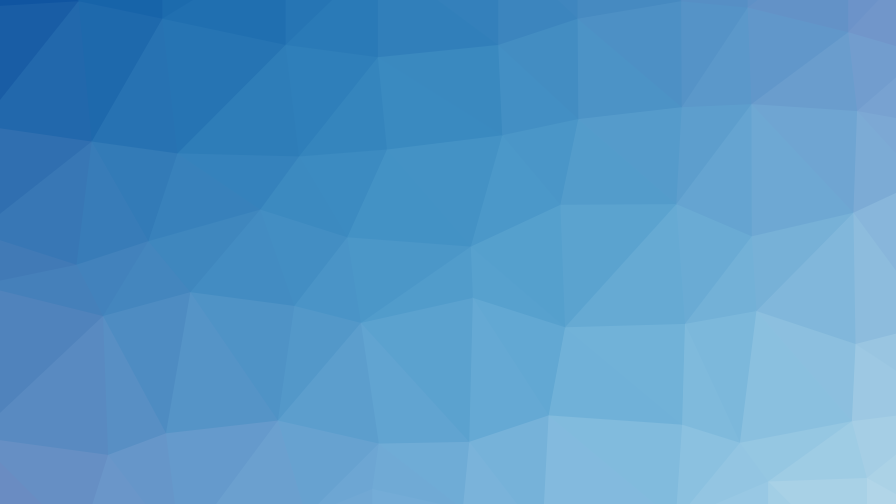
A Shadertoy shader for this background:

```glsl
// Low-poly mesh of flat blue facets, from deep blue (top left) to pale sky (bottom right).

#define CELLS vec2(9.366, 4.966)  // lattice cells across the canvas
#define FIRST_ROW 0.264           // depth of the first vertex row, in cells
#define PAIRING 0.085             // pulls neighbouring columns together in pairs
#define EDGE_SOFTNESS 1.0         // facet edge width, in pixels

const float TAU = 6.2831853;

// Waves that bend each vertex row: mean, amplitude, crest column, period.
const vec4 SIDE_WAVE[6] = vec4[6](
    vec4( 0.02, 0.20, 5.5, 9.0), vec4( 0.10, 0.15, 5.0, 9.0),
    vec4(-0.11, 0.18, 7.0, 9.0), vec4( 0.04, 0.12, 2.0, 5.0),
    vec4(-0.02, 0.15, 1.0, 3.0), vec4( 0.00, 0.20, 8.0, 5.0));
const vec4 DEPTH_WAVE[6] = vec4[6](
    vec4( 0.02, 0.28, 4.0, 6.5), vec4( 0.02, 0.26, 2.8, 10.0),
    vec4(-0.04, 0.24, 1.2, 3.5), vec4(-0.17, 0.16, 1.0, 2.7),
    vec4(-0.01, 0.16, 1.0, 3.5), vec4(-0.20, -0.28, 4.0, 4.5));
const float ROW_SLOPE[6] = float[6](0.0, 0.0, -0.04, 0.035, -0.017, -0.035);

float wave(vec4 w, float column) {
    return w.x + w.y * cos(TAU * (column - w.z) / w.w);
}

// Position of a lattice vertex, in cells, with y running downwards.
vec2 meshVertex(vec2 id) {
    int row = int(clamp(id.y, 0.0, 5.0));
    float side = wave(SIDE_WAVE[row], id.x) - PAIRING * (1.0 + cos(0.5 * TAU * id.x));
    float depth = wave(DEPTH_WAVE[row], id.x) + ROW_SLOPE[row] * (id.x - 5.0);
    return id + vec2(side, FIRST_ROW + depth);
}

// Quadratic blend through three colours at t = 0, 0.5 and 1.
vec3 blend3(vec3 a, vec3 b, vec3 c, float t) {
    return a * (2.0 * t - 1.0) * (t - 1.0) + b * 4.0 * t * (1.0 - t) + c * t * (2.0 * t - 1.0);
}

vec3 skyColour(vec2 uv) {
    uv = clamp(uv, 0.0, 1.0);
    vec3 top    = blend3(vec3(0.06, 0.33, 0.63), vec3(0.20, 0.50, 0.73), vec3(0.44, 0.58, 0.79), uv.x);
    vec3 middle = blend3(vec3(0.25, 0.47, 0.71), vec3(0.30, 0.60, 0.79), vec3(0.54, 0.72, 0.86), uv.x);
    vec3 bottom = blend3(vec3(0.42, 0.55, 0.76), vec3(0.47, 0.69, 0.85), vec3(0.70, 0.84, 0.91), uv.x);
    return blend3(top, middle, bottom, uv.y);
}

// Signed distance to the line a-b, positive on the inner side.
float edgeDistance(vec2 p, vec2 a, vec2 b) {
    vec2 along = normalize(b - a), to = p - a;
    return along.x * to.y - along.y * to.x;
}

// Facet colour weighted by its smooth coverage; the weight is in w.
vec4 facet(vec2 p, vec2 a, vec2 b, vec2 c, float softness) {
    float inside = min(edgeDistance(p, a, b), min(edgeDistance(p, b, c), edgeDistance(p, c, a)));
    float cover = clamp(inside / softness + 0.5, 0.0, 1.0);
    return cover * vec4(skyColour((a + b + c) / (3.0 * CELLS)), 1.0);
}

void mainImage(out vec4 fragColor, in vec2 fragCoord) {
    vec2 uv = fragCoord / iResolution.xy;
    vec2 p = vec2(uv.x, 1.0 - uv.y) * CELLS;
    float softness = EDGE_SOFTNESS * CELLS.y / iResolution.y;
    vec2 home = floor(p - vec2(0.0, FIRST_ROW));
    vec4 sum = vec4(0.0);

    // Each nearby quad is split along its shorter diagonal.
    for (int j = -1; j <= 1; j++) {
        for (int i = -1; i <= 1; i++) {
            vec2 id = home + vec2(i, j);
            vec2 a = meshVertex(id);
            vec2 b = meshVertex(id + vec2(1.0, 0.0));
            vec2 c = meshVertex(id + vec2(0.0, 1.0));
            vec2 d = meshVertex(id + vec2(1.0, 1.0));
            if (distance(a, d) < distance(b, c)) {
                sum += facet(p, a, b, d, softness) + facet(p, a, d, c, softness);
            } else {
                sum += facet(p, a, b, c, softness) + facet(p, b, d, c, softness);
            }
        }
    }
    vec3 colour = sum.w > 0.001 ? sum.rgb / sum.w : skyColour(p / CELLS);
    fragColor = vec4(colour, 1.0);
}
```
